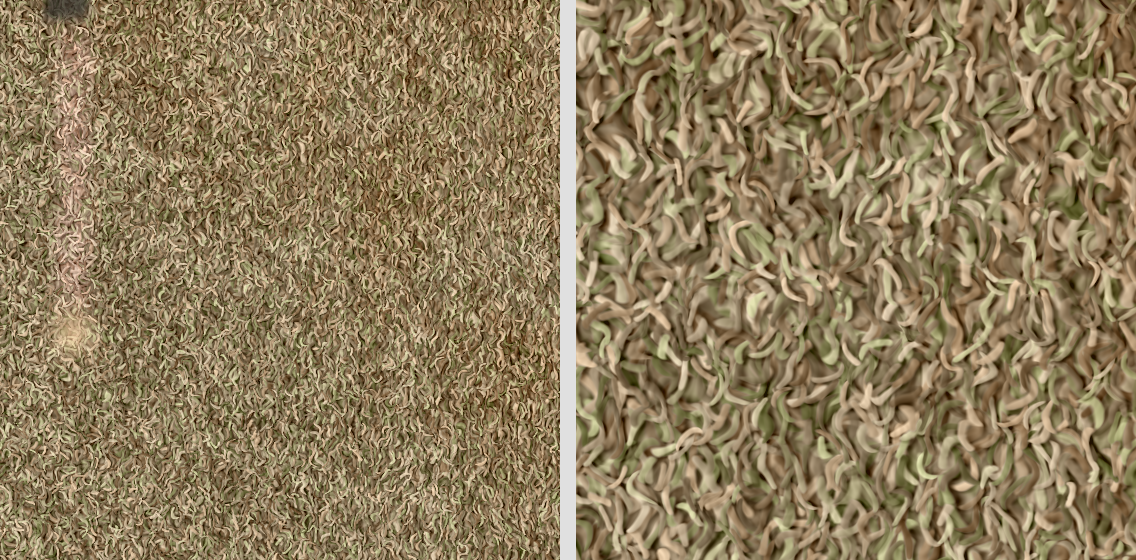
Left: the whole. Right: its middle third, enlarged.
This texture is drawn by a WebGL 1 fragment shader. Its source:

```glsl
precision highp float;
// Dry, matted grass: short curled blades, mostly upright, over a fibrous ground.
// Layers of bent strands in jittered cells lie over stretched gradient noise;
// a pale worn streak, a sunlit spot and a dark hollow mark the left side.

uniform vec2 u_resolution;

const vec3 SOIL = vec3(0.32, 0.25, 0.15);
const vec3 STRAW = vec3(0.81, 0.74, 0.63);
const vec3 GREEN_SHIFT = vec3(-0.05, 0.05, -0.07);
const vec3 RUST_SHIFT = vec3(0.05, -0.01, -0.05);
const vec3 WORN_SHIFT = vec3(0.04, 0.0, 0.03);
const vec3 SUNLIT = vec3(0.97, 0.82, 0.65);
const vec3 HOLLOW = vec3(0.20, 0.19, 0.17);

vec2 hash2(vec2 p) {
  vec3 h = fract(p.xyx * vec3(0.1031, 0.1030, 0.0973));
  h += dot(h, h.yzx + 33.33);
  return fract((h.xx + h.yz) * h.zy);
}

vec2 gradientAt(vec2 cell) {
  float angle = 6.2832 * hash2(cell + 91.0).x;
  return vec2(cos(angle), sin(angle));
}

float gradientNoise(vec2 p) {
  vec2 i = floor(p);
  vec2 f = p - i;
  vec2 u = f * f * f * (f * (f * 6.0 - 15.0) + 10.0);
  vec2 e = vec2(1.0, 0.0);
  float low = mix(dot(gradientAt(i), f),
                  dot(gradientAt(i + e), f - e), u.x);
  float high = mix(dot(gradientAt(i + e.yx), f - e.yx),
                   dot(gradientAt(i + 1.0), f - 1.0), u.x);
  return mix(low, high, u.y);
}

vec2 rotate(vec2 p, float angle) {
  float c = cos(angle);
  float s = sin(angle);
  return vec2(c * p.x - s * p.y, s * p.x + c * p.y);
}

// Soft mask of a band reaching from -reach to reach
float band(float x, float reach, float blur) {
  return 1.0 - smoothstep(reach - blur, reach + blur, abs(x));
}

// Lays one bent strand per cell over x = tone, y = hue
vec2 addStrands(vec2 below, vec2 p, float scale, float seed, float spread) {
  vec2 g = p * scale;
  vec2 home = floor(g);
  vec2 result = below;
  for (int j = -1; j <= 1; j++) {
    for (int i = -1; i <= 1; i++) {
      vec2 cell = home + vec2(float(i), float(j));
      vec2 place = hash2(cell + seed);
      vec2 shape = hash2(cell + seed + 37.0);
      vec2 shade = hash2(cell + seed + 71.0);
      float lean = 1.1 * gradientNoise(cell * 0.13 + seed);
      vec2 q = g - cell - 0.5 - (place - 0.5) * 0.5;
      q = rotate(q, lean + (shape.x - 0.5) * spread);
      q.x += (shape.y - 0.5) * 1.5 * (q.y * q.y - 0.15);

      float halfLength = mix(0.45, 0.75, shade.y);
      float past = max(abs(q.y) - halfLength, 0.0);
      float d = length(vec2(q.x, past));
      float dShadow = length(vec2(q.x - 0.16, past));
      float cover = 1.0 - smoothstep(0.08, 0.24, d);
      float shadow = 1.0 - smoothstep(0.08, 0.32, dShadow);

      float tone = 0.1 + 1.08 * shade.x - 1.1 * q.x;
      result.x -= 0.27 * shadow * (1.0 - cover);
      result = mix(result, vec2(tone, place.y - 0.5), 0.88 * cover);
    }
  }
  return result;
}

void main() {
  vec2 p = gl_FragCoord.xy / min(u_resolution.x, u_resolution.y);

  // Curl the fibres by bending the plane
  vec2 curl = vec2(gradientNoise(p * 48.0), gradientNoise(p * 44.0 + 17.0));
  vec2 q = p + 0.007 * curl;

  // Fibrous ground, then strands from the bottom up
  float ground = 0.5 + 0.5 * gradientNoise(q * vec2(150.0, 75.0));
  vec2 grass = vec2(ground, 0.8 * gradientNoise(q * 50.0 + 5.0));
  float spread = mix(2.3, 1.3, smoothstep(0.1, 0.9, p.x));
  for (int k = 0; k < 3; k++) {
    float layer = float(k);
    grass = addStrands(grass, q, 60.0 + 11.0 * layer, 13.0 + 57.0 * layer, spread);
  }
  float fine = gradientNoise(q * vec2(290.0, 160.0) + 9.0);
  float patches = gradientNoise(p * 5.0 + 3.0) + 0.6 * gradientNoise(p * 17.0);

  // Worn streak running down to the sunlit spot
  float wobble = 0.02 * gradientNoise(p * 11.0 + 29.0);
  float streak = band(p.x - 0.13 + wobble, 0.03, 0.022) * band(p.y - 0.70, 0.25, 0.04);

  // Tone runs from soil to straw, with green and rust blades
  float tone = grass.x + 0.28 * fine + 0.13 * patches + 0.2 * streak;
  tone = clamp(tone, -0.4, 1.25);
  vec3 color = mix(SOIL, STRAW, tone);
  color += GREEN_SHIFT * max(grass.y, 0.0) * 1.6;
  color += RUST_SHIFT * max(-grass.y, 0.0) * 1.6;
  color += RUST_SHIFT * 0.5 * smoothstep(0.7, 1.5, p.x + p.y) * (0.5 - patches);
  color += WORN_SHIFT * streak;

  // Sunlit spot and dark hollow
  vec2 toSpot = (p - vec2(0.13, 0.405)) / vec2(0.036, 0.04);
  float spot = exp(-dot(toSpot, toSpot) * (1.0 + 0.8 * curl.x));
  color = mix(color, SUNLIT, 0.62 * spot);
  float hollow = band(p.x - 0.118 + wobble, 0.036, 0.014) * smoothstep(0.95, 0.985, p.y + wobble);
  color = mix(color, HOLLOW, 0.75 * hollow);

  gl_FragColor = vec4(clamp(color, 0.0, 1.0), 1.0);
}
```
